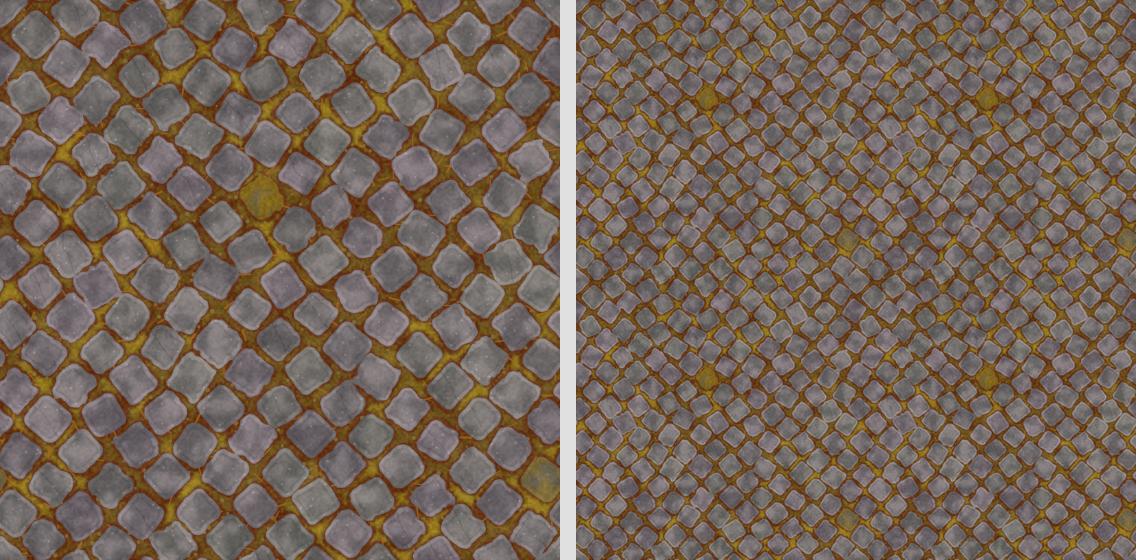
Left, the tile; right, the same tile 2 across and 2 down.
Give the GLSL for this texture, as a WebGL 1 fragment shader.

```glsl
precision highp float;
// Seamless worn cobblestones in nine diagonal rows, with rusty soil, moss and straw in the joints.
uniform vec2 u_resolution;

const float ROWS = 9.0;
const float TAU = 6.28319;
const vec3 STONE_DARK = vec3(0.385, 0.368, 0.372);
const vec3 STONE_LIGHT = vec3(0.530, 0.498, 0.502);
const vec3 RUST = vec3(0.41, 0.21, 0.10);
const vec3 OLIVE = vec3(0.42, 0.32, 0.11);
const vec3 GOLD = vec3(0.58, 0.47, 0.11);
const vec3 STRAW = vec3(0.65, 0.40, 0.11);
const vec3 PEBBLE = vec3(0.52, 0.47, 0.25);

struct Stone { float dist; vec2 id; vec2 local; };

float hash(vec2 p) {
  vec3 q = fract(p.xyx * vec3(0.1031, 0.1030, 0.0973));
  q += dot(q, q.yzx + 33.33);
  return fract((q.x + q.y) * q.z);
}

vec2 hash2(vec2 p) { return vec2(hash(p + 3.7), hash(p + 57.3)); }

mat2 rotation(float a) { return mat2(cos(a), sin(a), -sin(a), cos(a)); }

// Value noise that wraps after a whole number of cells
float noise(vec2 uv, float cells) {
  vec2 i = floor(uv * cells), f = fract(uv * cells);
  f = f * f * (3.0 - 2.0 * f);
  vec2 a = mod(i, cells), b = mod(i + 1.0, cells);
  return mix(mix(hash(a), hash(vec2(b.x, a.y)), f.x),
             mix(hash(vec2(a.x, b.y)), hash(b), f.x), f.y);
}

float fbm(vec2 uv, float cells) {
  float sum = 0.0, amp = 0.533;
  for (int i = 0; i < 4; i++) {
    sum += amp * noise(uv, cells);
    cells *= 2.0;
    amp *= 0.5;
  }
  return sum;
}

// Scattered capsules, one per chosen cell; halfLen 0 gives round specks
float scatter(vec2 uv, float cells, float share, float halfLen, float radius, float px) {
  vec2 base = floor(uv * cells);
  float cover = 0.0;
  for (int y = -1; y <= 1; y++) for (int x = -1; x <= 1; x++) {
    vec2 cell = base + vec2(x, y);
    vec2 id = mod(cell, cells) + cells;
    vec2 q = rotation(hash(id + 11.0) * TAU) * (uv * cells - cell - hash2(id));
    q.x -= clamp(q.x, -halfLen, halfLen);
    float r = radius * mix(0.5, 1.2, hash(id + 23.0));
    float soft = px * cells;
    float hit = 1.0 - smoothstep(r - soft, r + soft, length(q));
    cover = max(cover, hit * step(hash(id + 31.0), share));
  }
  return cover;
}

// Slide of each diagonal row along its own length
float rowShift(float row) {
  float a = TAU * row / ROWS;
  return 0.27 + 0.3 * cos(a - 1.885) + 0.086 * sin(2.0 * a - 0.82);
}

// Same id for a stone and its copies across the canvas edges
vec2 wrapId(vec2 id) {
  float turn = floor((id.x + 0.5) / ROWS);
  return vec2(id.x - ROWS * turn, floor(mod(id.y - ROWS * turn + 0.5, 2.0 * ROWS)));
}

float roundBox(vec2 p, vec2 halfSize, float r) {
  vec2 q = abs(p) - halfSize + r;
  return length(max(q, 0.0)) + min(max(q.x, q.y), 0.0) - r;
}

Stone nearestStone(vec2 p, float chip) {
  Stone best = Stone(9.0, vec2(0.0), vec2(0.0));
  for (int i = -1; i <= 1; i++) for (int j = -1; j <= 1; j++) {
    float row = floor(p.x + 0.5) + float(i);
    float shift = rowShift(row);
    float along = floor(p.y - shift + 0.5) + float(j);
    vec2 id = wrapId(vec2(row, along));
    vec2 local = p - vec2(row, along + shift) - (hash2(id) - 0.5) * 0.1;
    local = rotation((hash(id + 71.0) - 0.5) * 0.5) * local;
    vec2 halfSize = 0.425 + (hash2(id + 91.0) - 0.5) * 0.075;
    float d = roundBox(local, halfSize, mix(0.13, 0.23, hash(id + 41.0)));
    d += chip * mix(0.03, 0.2, hash(id + 13.0));
    if (d < best.dist) best = Stone(d, id, local);
  }
  return best;
}

void main() {
  vec2 uv = gl_FragCoord.xy / u_resolution;
  float px = 0.7 / min(u_resolution.x, u_resolution.y);
  vec2 p = ROWS * vec2(uv.x + uv.y - 1.0, uv.x - uv.y + 1.0);
  Stone s = nearestStone(p, fbm(uv, 64.0) - 0.5);
  float grime = fbm(uv, 36.0), grain = noise(uv, 256.0) - 0.5;
  float patches = fbm(uv, 9.0);

  // Stone face: mottling, individual tint, pale worn rim and lichen specks
  float tone = smoothstep(0.2, 0.8, grime) + (hash(s.id + 5.0) - 0.5) * 0.45;
  vec3 face = mix(STONE_DARK, STONE_LIGHT, tone) + 0.05 * grain;
  face += (hash(s.id + 19.0) - 0.5) * vec3(0.012, -0.014, 0.026);
  face += 0.05 * smoothstep(0.05, 0.015, abs(s.dist + 0.05)) * smoothstep(0.3, 0.6, grime);
  face -= 0.03 * smoothstep(0.05, 0.0, abs(s.dist + 0.12));
  face += 0.11 * scatter(uv, 58.0, 0.3, 0.0, 0.10, px);
  float crack = abs(s.local.x + 0.3 * s.local.y + 0.2 * (grime - 0.5));
  face -= 0.05 * step(0.8, hash(s.id + 29.0)) * smoothstep(0.03, 0.0, crack);

  // Joint: rust beside the stones, olive further out, golden moss in patches
  float depth = s.dist + (grime - 0.5) * 0.16;
  vec3 soil = mix(RUST, OLIVE, smoothstep(0.01, 0.11, depth));
  soil = mix(soil, GOLD, smoothstep(0.42, 0.68, patches) * smoothstep(0.02, 0.16, depth));
  soil += 0.09 * grain + 0.10 * (grime - 0.5);
  soil = mix(soil, PEBBLE, 0.75 * scatter(uv, 46.0, 0.35, 0.0, 0.16, px));
  soil = mix(soil, STRAW, 0.8 * scatter(uv, 30.0, 0.5, 0.28, 0.045, px));

  // Two stones are sunk beneath moss
  float sunk = step(length(s.id - vec2(1.0, 7.0)), 0.5)
             + 0.65 * step(length(s.id - vec2(1.0, 16.0)), 0.5);
  float moss = sunk * smoothstep(0.4, 0.75, grime + 0.75 * length(s.local));
  face = mix(face, mix(OLIVE, GOLD, grime) + 0.08 * grain, max(moss, 0.4 * sunk));

  float soft = max(0.018, px * ROWS * 1.414);
  gl_FragColor = vec4(mix(face, soil, smoothstep(-soft, soft, s.dist)), 1.0);
}
```
